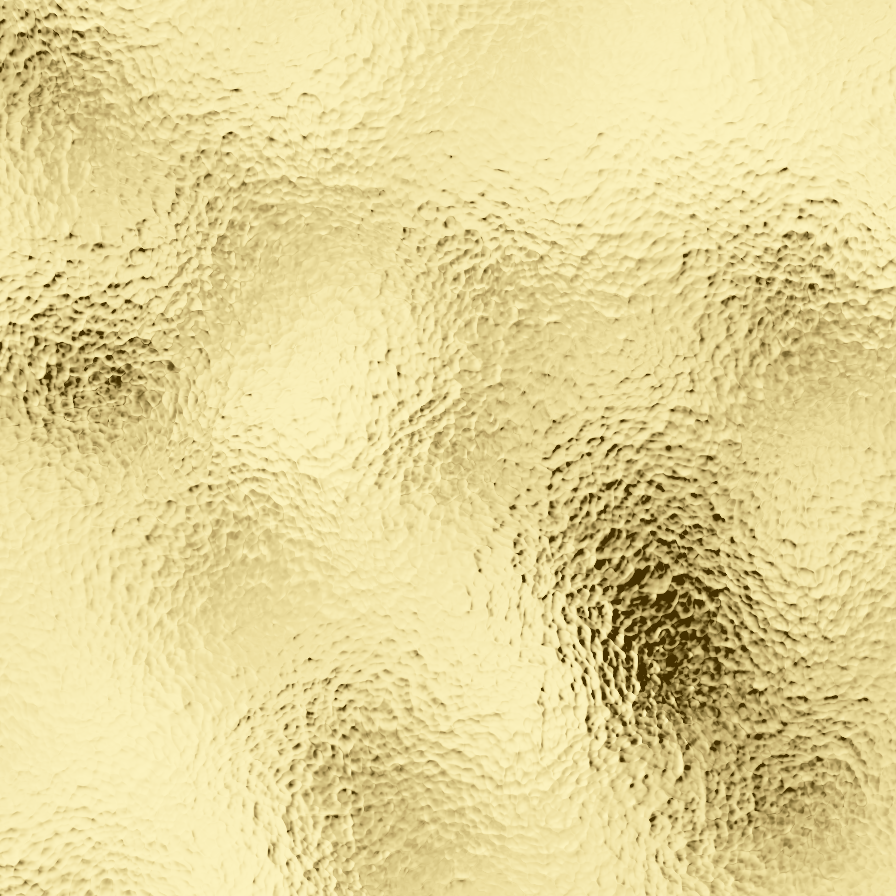
Write a three.js fragment shader that draws this texture.

```glsl
// Crinkled gold foil: soft cloudy reflections seen through a hammered surface.
// Blended cellular noise gives both the broad tones and the small dents, whose
// slopes shift the point where the tones are read; a ramp then colours them.

varying vec2 vUv;

const vec3 UMBER  = vec3(0.46, 0.38, 0.16);
const vec3 BRONZE = vec3(0.62, 0.54, 0.30);
const vec3 OCHRE  = vec3(0.76, 0.67, 0.42);
const vec3 GOLD   = vec3(0.85, 0.78, 0.52);
const vec3 STRAW  = vec3(0.93, 0.87, 0.62);
const vec3 CREAM  = vec3(0.98, 0.94, 0.73);

const float DENT_SHIFT = 0.13;
const float WRINKLE_SHIFT = 0.10;
const vec2 LIGHT = vec2(-5.0, 8.0);

vec3 hash3(vec2 cell) {
  vec3 h = fract(cell.xyx * vec3(0.1031, 0.1030, 0.0973));
  h += dot(h, h.yxz + 33.33);
  return fract((h.xxy + h.yzz) * h.zyx);
}

// Smooth cellular noise: xy = mean offset to nearby seeds, z = their mean value.
// A higher sharpness lets the nearest seed dominate.
vec3 blendCells(vec2 p, float sharpness) {
  vec2 cell = floor(p);
  vec2 local = p - cell;
  vec3 sum = vec3(0.0);
  float total = 0.0;
  for (int y = -2; y <= 2; y++) {
    for (int x = -2; x <= 2; x++) {
      vec2 neighbour = vec2(float(x), float(y));
      vec3 seed = hash3(cell + neighbour);
      vec2 offset = neighbour + seed.xy - local;
      float weight = exp(-sharpness * dot(offset, offset));
      sum += weight * vec3(offset, seed.z);
      total += weight;
    }
  }
  return sum / total;
}

// Broad reflections, centred on zero with a spread of about one
float cloudTone(vec2 p) {
  float broad = blendCells(p * 6.0 + 17.0, 3.0).z - 0.5;
  float small = blendCells(p * 9.5 + 61.0, 3.0).z - 0.5;
  return 4.5 * broad + 2.2 * small;
}

// Steep in the shadows, flattening towards the brightest sheen
float sheenLevel(float tone) {
  return 5.35 - 1.55 * exp(-0.74 * tone);
}

// Colour steps from 0 (umber) to 5 (cream), with a little glare above
vec3 goldRamp(float level) {
  vec3 colour = mix(UMBER, BRONZE, clamp(level, -1.2, 1.0));
  colour = mix(colour, OCHRE, clamp(level - 1.0, 0.0, 1.0));
  colour = mix(colour, GOLD, clamp(level - 2.0, 0.0, 1.0));
  colour = mix(colour, STRAW, clamp(level - 3.0, 0.0, 1.0));
  return mix(colour, CREAM, clamp(level - 4.0, 0.0, 1.3));
}

void main() {
  // Uneven the dent grid with layered sines
  vec2 p = vUv;
  vec2 bent = p + 0.006 * sin(p.yx * 31.0 + 2.0 * sin(p * 17.0));

  // Dents and finer wrinkles
  vec2 dent = blendCells(bent * 74.0 + 5.0, 6.0).xy;
  vec2 wrinkle = blendCells(bent * 145.0 + 43.0, 6.0).xy;
  vec2 slope = DENT_SHIFT * dent + WRINKLE_SHIFT * wrinkle;

  // Shifted reflection plus faint light from the upper left
  float tone = cloudTone(p + slope) + dot(slope, LIGHT);

  // Fine speckle, strongest in the dark hollows
  float speckle = blendCells(p * 215.0, 5.0).z - 0.5;
  float hollow = 1.0 - smoothstep(-2.0, 0.6, tone);
  tone += speckle * mix(0.35, 1.4, hollow);

  gl_FragColor = vec4(goldRamp(sheenLevel(tone)), 1.0);
}
```
